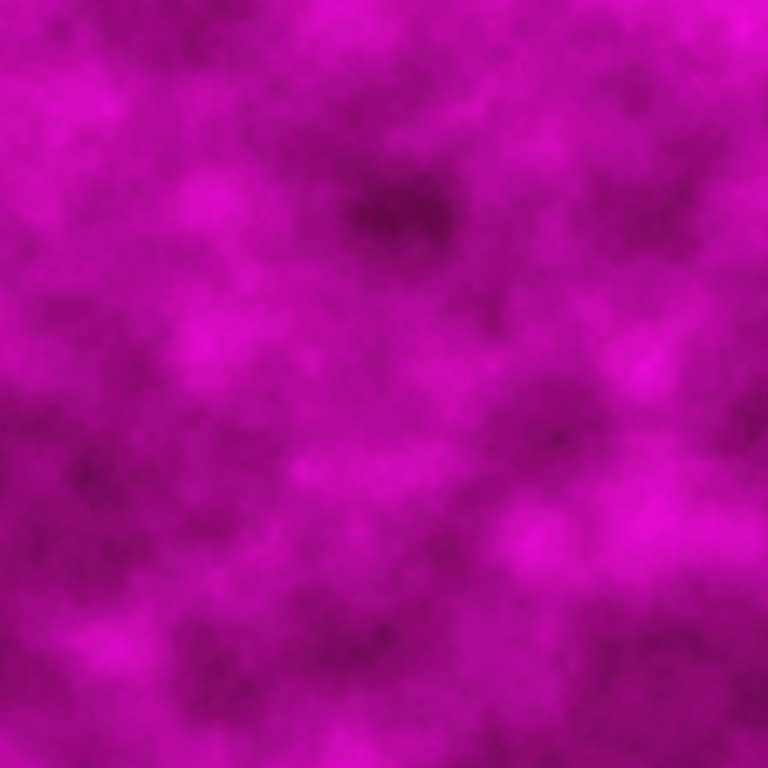
This texture is drawn by a WebGL 1 fragment shader. Its source:

```glsl
precision highp float;
// Soft magenta clouds: layered value noise shaded from dark plum to bright magenta.

uniform vec2 u_resolution;

#define CELLS 7.0                           // coarsest noise cells across the canvas
#define OCTAVES 6
#define GAIN 0.5                            // strength of each finer layer
#define CONTRAST 1.0
#define SEED vec2(17.0, 43.0)
#define PLUM vec3(0.285, 0.022, 0.165)      // colour at noise 0
#define MAGENTA vec3(1.015, 0.046, 0.940)   // colour at noise 1

// Sine-free hash of a lattice point to 0..1
float hash(vec2 p) {
    vec3 q = fract(p.xyx * 0.1031);
    q += dot(q, q.yzx + 33.33);
    return fract((q.x + q.y) * q.z);
}

// Smoothly interpolated lattice values
float valueNoise(vec2 p) {
    vec2 cell = floor(p);
    vec2 f = fract(p);
    vec2 blend = f * f * (3.0 - 2.0 * f);
    float low = mix(hash(cell), hash(cell + vec2(1.0, 0.0)), blend.x);
    float high = mix(hash(cell + vec2(0.0, 1.0)), hash(cell + vec2(1.0, 1.0)), blend.x);
    return mix(low, high, blend.y);
}

// Sum of octaves, normalised to 0..1
float clouds(vec2 p) {
    float sum = 0.0;
    float total = 0.0;
    float amplitude = 1.0;
    for (int i = 0; i < OCTAVES; i++) {
        sum += amplitude * valueNoise(p);
        total += amplitude;
        amplitude *= GAIN;
        p = p * 2.0 + vec2(5.3, 9.7);
    }
    return sum / total;
}

void main() {
    vec2 uv = gl_FragCoord.xy / min(u_resolution.x, u_resolution.y);
    float density = 0.5 + (clouds(uv * CELLS + SEED) - 0.5) * CONTRAST;
    gl_FragColor = vec4(clamp(mix(PLUM, MAGENTA, density), 0.0, 1.0), 1.0);
}
```
